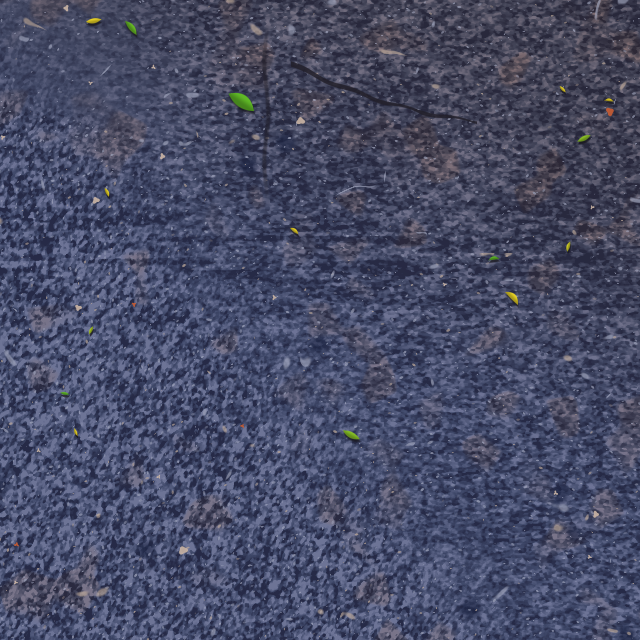
Give the GLSL for this texture, as a three.js fragment shader.

```glsl
varying vec2 vUv;

const vec3 TAR = vec3(0.165, 0.185, 0.300);
const vec3 ASPHALT = vec3(0.248, 0.285, 0.415);
const vec3 GRIT = vec3(0.375, 0.405, 0.540);
const vec3 FLECK = vec3(0.63, 0.65, 0.74);
const vec3 SAND = vec3(0.74, 0.66, 0.60);
const vec3 WARM_TINT = vec3(1.07, 0.95, 0.83);
const vec3 RUST_TINT = vec3(1.25, 1.0, 0.80);
const vec3 STAIN = vec3(0.10, 0.13, 0.25);
const vec3 BARK = vec3(0.13, 0.12, 0.16);
const vec3 YELLOW = vec3(0.74, 0.67, 0.12);
const vec3 GREEN = vec3(0.30, 0.58, 0.12);
const vec3 ORANGE = vec3(0.78, 0.36, 0.20);
const float GRAIN_CONTRAST = 1.15;
const float FINE_SCALE = 105.0;
const float CHIP_SCALE = 34.0;
const float EDGE = 0.0012;
const int LEAVES = 15;
const int PEBBLES = 22;
const int STAINS = 9;

vec2 hash22(vec2 p) {
  vec3 a = fract(p.xyx * vec3(0.1031, 0.1030, 0.0973));
  a += dot(a, a.yzx + 33.33);
  return fract((a.xx + a.yz) * a.zy);
}

vec2 rotate(vec2 p, float angle) {
  float c = cos(angle), s = sin(angle);
  return vec2(c * p.x + s * p.y, c * p.y - s * p.x);
}

// Soft cellular noise: random tones blended around jittered points
float grain(vec2 p) {
  vec2 cell = floor(p);
  float sum = 0.0, total = 0.0;
  for (int y = -1; y <= 1; y++)
    for (int x = -1; x <= 1; x++) {
      vec2 id = cell + vec2(float(x), float(y));
      vec2 d = id + hash22(id) - p;
      float w = exp(-7.0 * dot(d, d));
      sum += w * hash22(id + 57.0).x;
      total += w;
    }
  return sum / total;
}

// Scattered elongated chips: x is coverage, y a random shade
vec2 chips(vec2 p, float density, float heading) {
  vec2 cell = floor(p), best = vec2(0.0);
  for (int y = -1; y <= 1; y++)
    for (int x = -1; x <= 1; x++) {
      vec2 id = cell + vec2(float(x), float(y));
      vec2 pick = hash22(id + 113.0), shape = hash22(id + 211.0);
      vec2 d = rotate(p - id - hash22(id), heading + (shape.x - 0.5) * 1.8);
      float size = mix(0.16, 0.42, shape.y * shape.y);
      float r = length(d * vec2(1.0, 1.7)) / size;
      float cover = step(pick.x, density) * (1.0 - smoothstep(0.45, 1.15, r));
      if (cover > best.x) best = vec2(cover, pick.y);
    }
  return best;
}

// Curled leaf with pointed ends; p is in half lengths
float leaf(vec2 p, float bend, float width, float soft) {
  float taper = 1.0 - p.x * p.x;
  float d = abs(p.y - bend * taper) - width * taper;
  return 1.0 - smoothstep(-soft, soft, d);
}

void main() {
  vec2 uv = vUv;
  float coarse = 1.0 - smoothstep(0.60, 1.0, uv.x + 0.8 * uv.y);
  float warm = smoothstep(0.75, 1.6, 0.6 * uv.x + 1.15 * uv.y);
  float broad = grain(uv * 6.0) - 0.5;
  float patches = grain(uv * 21.0 + 40.0);
  float smear = smoothstep(0.79, 0.84, uv.y + 0.05 * broad) * (1.0 - smoothstep(0.18, 0.36, uv.x));

  // Grain lies flat on the right and slants on the left
  vec2 slant = rotate(uv, 1.0);
  float flatGrain = grain(uv * vec2(88.0, 165.0)) + grain(uv * vec2(190.0, 270.0) + 9.0);
  float slantGrain = grain(slant * vec2(100.0, 150.0)) + grain(slant * vec2(200.0, 260.0) + 9.0);
  float contrast = GRAIN_CONTRAST * mix(0.85, 1.2, coarse) * (1.0 - 0.45 * smear);
  float tone = 0.5 + (mix(flatGrain, slantGrain, coarse) - 1.0) * contrast;
  tone += 0.22 * broad + 0.16 * (patches - 0.5) + 0.08 * coarse - 0.10 * warm;

  // Faint dragged scuffs
  float band = (uv.y - 0.60) / 0.09;
  tone -= 0.45 * exp(-band * band) * smoothstep(0.5, 0.8, grain(uv * vec2(7.0, 105.0)));
  vec3 color = tone < 0.5 ? mix(TAR, ASPHALT, max(tone, -0.1) * 2.0)
                          : mix(ASPHALT, GRIT, min(tone, 1.2) * 2.0 - 1.0);
  color *= mix(vec3(1.0), WARM_TINT, warm);
  color *= mix(vec3(1.0), RUST_TINT, 0.45 * smoothstep(0.72, 0.95, patches));

  // Soft dark stains
  for (int i = 0; i < STAINS; i++) {
    vec2 at = hash22(vec2(float(i), 31.0));
    float r = length(uv - at) + 0.008 * (patches - 0.5);
    color = mix(color, STAIN, 0.6 * (1.0 - smoothstep(0.006, 0.021, r)));
  }

  // Pale mineral flecks and larger chips
  float heading = mix(0.0, 1.0, coarse);
  vec2 fine = chips(uv * FINE_SCALE, mix(0.24, 0.36, coarse) * (1.0 - 0.5 * smear), heading);
  color = mix(color, mix(FLECK, SAND, step(0.85, fine.y)), fine.x * mix(0.15, 0.75, fract(fine.y * 7.0)));
  float row = (uv.y - 0.58) / 0.035;
  float scatter = 0.045 + 0.22 * exp(-row * row) * smoothstep(0.4, 0.55, uv.x);
  vec2 chip = chips(uv * CHIP_SCALE + 3.0 * vec2(patches, broad), scatter, 0.3);
  color = mix(color, mix(FLECK, SAND, step(0.7, chip.y)), 0.65 * chip.x);

  // Crack and twig
  float crack = abs(uv.x - 0.416 - 0.003 * sin(uv.y * 40.0));
  float crackSpan = smoothstep(0.67, 0.74, uv.y) * (1.0 - smoothstep(0.92, 0.97, uv.y));
  color = mix(color, BARK, 0.5 * crackSpan * (1.0 - smoothstep(0.001, 0.005, crack)));
  float t = (uv.x - 0.455) / 0.29;
  float spine = 0.90 - 0.145 * t + 0.055 * t * t + 0.002 * sin(t * 23.0);
  float thick = 0.0042 - 0.002 * t + 0.002 * (patches - 0.5);
  float twig = 1.0 - smoothstep(-EDGE, EDGE, abs(uv.y - spine) - thick);
  color = mix(color, BARK, 0.85 * twig * step(0.0, t) * step(t, 1.0));

  // Pebbles and crumbs
  for (int i = 0; i < PEBBLES; i++) {
    vec2 at = hash22(vec2(float(i), 71.0)), kind = hash22(vec2(float(i), 83.0));
    vec2 d = rotate(uv - at, kind.y * 6.28);
    float size = mix(0.0025, 0.0075, kind.x * kind.x);
    float r = length(d * vec2(1.0, 1.25)) + 0.0012 * sin(3.0 * atan(d.y, d.x));
    vec3 tint = mix(SAND * 1.08, ORANGE, step(0.78, kind.y));
    color = mix(color, tint, 0.9 * (1.0 - smoothstep(size - EDGE, size + EDGE, r)));
  }

  // Fallen leaves, each with a short shadow; the first is large and green
  for (int i = 0; i < LEAVES; i++) {
    vec2 kind = hash22(vec2(float(i), 19.0)), form = hash22(vec2(float(i), 47.0));
    float big = i == 0 ? 1.0 : 0.0;
    vec2 at = mix(vec2(0.04, 0.30) + vec2(0.92, 0.67) * hash22(vec2(float(i), 5.0)), vec2(0.377, 0.84), big);
    float size = mix(mix(0.006, 0.015, form.x), 0.024, big);
    float angle = mix((form.y - 0.5) * 2.6, -0.6, big);
    float bend = mix(0.45 * (kind.y - 0.3), 0.1, big), width = mix(0.32, 0.42, big);
    vec2 p = rotate(uv - at, angle) / size;
    vec2 q = rotate(uv - at + vec2(-0.001, 0.004), angle) / size;
    color = mix(color, BARK * 0.7, 0.75 * leaf(q, bend, width, 0.15));
    vec3 tint = mix(YELLOW, GREEN, max(big, smoothstep(0.5, 0.8, kind.x)));
    tint = mix(tint, ORANGE, (1.0 - big) * step(kind.x, 0.15));
    tint *= 0.9 + 0.35 * smoothstep(-0.2, 0.3, p.y - bend);
    color = mix(color, tint, leaf(p, bend, width, EDGE / size));
  }

  gl_FragColor = vec4(color, 1.0);
}
```
